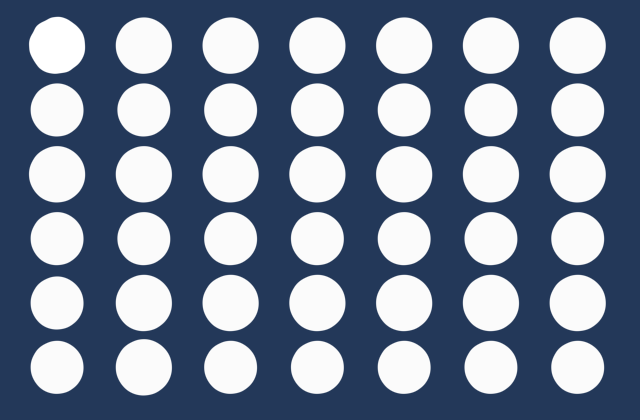
Reproduce this pattern procedurally as a Shadertoy shader.

```glsl
// Seven by six pale dots on navy, in rows that alternate between two radii.
// Each pixel finds its nearest grid cell and measures the distance to its dot;
// gradient noise lightly roughens the rims, most of all on the top left dot.
#define GRID_COUNT vec2(7.0, 6.0)
#define GRID_ORIGIN vec2(0.1359, 0.1252)
#define GRID_PITCH vec2(0.2066, 0.1532)
#define RADIUS_SMALL 0.0630
#define RADIUS_LARGE 0.0669
#define RIM_WOBBLE 0.0006
#define WORN_WOBBLE 0.0030
#define RIM_DETAIL 2.2
#define NAVY vec3(0.137, 0.220, 0.349)
#define DOT_WHITE vec3(0.984)

vec2 hashGradient(vec2 cell) {
    float angle = 6.2832 * fract(sin(dot(cell, vec2(127.1, 311.7))) * 43758.5);
    return vec2(cos(angle), sin(angle));
}

float gradientNoise(vec2 p) {
    vec2 cell = floor(p), f = fract(p);
    vec2 blend = f * f * f * (f * (f * 6.0 - 15.0) + 10.0);
    vec2 right = vec2(1.0, 0.0), up = vec2(0.0, 1.0);
    float a = dot(hashGradient(cell), f);
    float b = dot(hashGradient(cell + right), f - right);
    float c = dot(hashGradient(cell + up), f - up);
    float d = dot(hashGradient(cell + 1.0), f - 1.0);
    return mix(mix(a, b, blend.x), mix(c, d, blend.x), blend.y);
}

// Odd rows are large; the two cells diagonal to the lower left corner swap.
float dotRadius(vec2 cell) {
    float large = mod(cell.y, 2.0);
    if (cell.x + cell.y == 1.0) large = 1.0 - large;
    return mix(RADIUS_SMALL, RADIUS_LARGE, large);
}

void mainImage(out vec4 fragColor, in vec2 fragCoord) {
    float pixel = 1.0 / iResolution.y;
    vec2 p = fragCoord * pixel - GRID_ORIGIN;

    // Nearest cell, kept inside the grid
    vec2 cell = clamp(round(p / GRID_PITCH), vec2(0.0), GRID_COUNT - 1.0);
    vec2 local = p - cell * GRID_PITCH;

    // The top left dot is whiter and more uneven
    bool worn = cell == vec2(0.0, GRID_COUNT.y - 1.0);
    float wobble = worn ? WORN_WOBBLE : RIM_WOBBLE;
    vec2 direction = local / max(length(local), 0.0001);
    float rim = wobble * gradientNoise(direction * RIM_DETAIL + 7.3);

    // Smooth edge and colour
    float edge = length(local) - dotRadius(cell) - rim;
    float cover = 1.0 - smoothstep(-0.75 * pixel, 0.75 * pixel, edge);
    vec3 dotColour = worn ? vec3(1.0) : DOT_WHITE;
    fragColor = vec4(mix(NAVY, dotColour, cover), 1.0);
}
```
